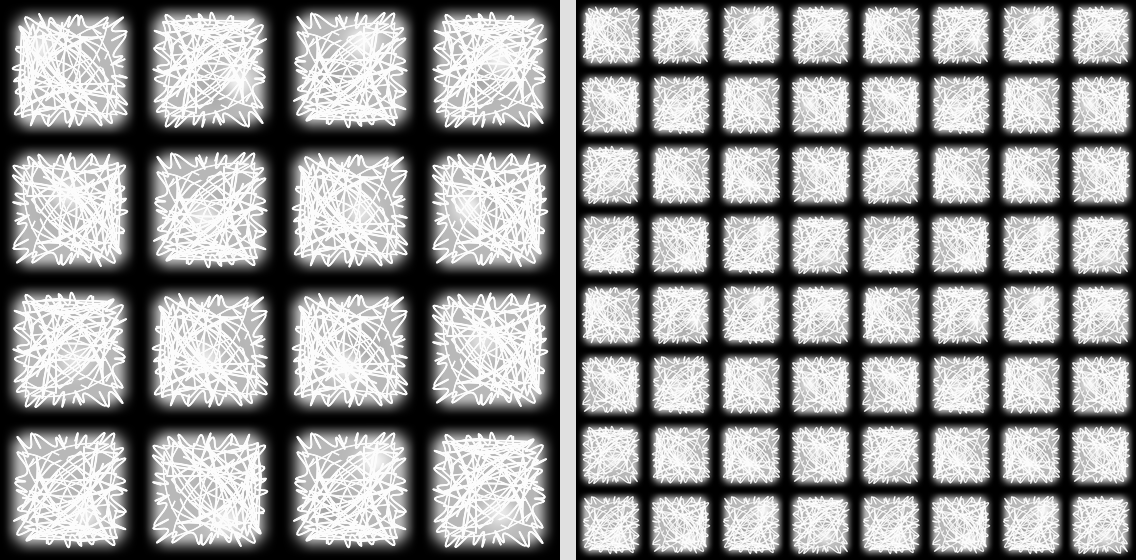
Left: one tile. Right: repeated 2 by 2.
A Shadertoy shader for this pattern:

```glsl
#define CELLS 4.0        // repeats across and down
#define CHORDS 66        // long strokes crossing the block
#define RIM 64           // control points of the looping rim
#define STEPS 6          // segments per curve
#define REACH 0.345      // half size of the chord area
#define LINE 0.0074      // half width of a stroke
#define BEND 0.32        // curvature of the chords
#define GLOW 0.72        // brightness of the halo
#define FALLOFF 11.3     // halo steepness
#define GAP vec3(0.24, 0.047, 0.031)  // clear disc: centre, radius

const float TAU = 6.28319;

// Quarter turns of each block, rows from the bottom up
const int TURNS[16] = int[16](1, 2, 1, 3,  3, 0, 0, 2,  2, 1, 0, 2,  0, 3, 1, 3);

vec2 hash2(float n) {
    return fract(sin(vec2(n * 12.71 + 1.3, n * 31.17 + 4.7)) * 4375.85);
}

float segmentDist(vec2 p, vec2 a, vec2 b) {
    vec2 pa = p - a, ba = b - a;
    float t = clamp(dot(pa, ba) / max(dot(ba, ba), 1e-7), 0.0, 1.0);
    return length(pa - ba * t);
}

// Distance to a quadratic curve, flattened into short segments
float curveDist(vec2 p, vec2 a, vec2 c, vec2 b) {
    float d = 1.0;
    vec2 last = a;
    for (int k = 1; k <= STEPS; k++) {
        float t = float(k) / float(STEPS);
        vec2 next = mix(mix(a, c, t), mix(c, b, t), t);
        d = min(d, segmentDist(p, last, next));
        last = next;
    }
    return d;
}

// Chord ends, denser towards the sides of the block
vec2 anchor(int i) {
    return REACH * sin(0.25 * TAU * (2.0 * hash2(float(i)) - 1.0));
}

// Rim points alternate inside and outside a rounded square
vec2 rimPoint(int i) {
    i = i % RIM;
    vec2 h = hash2(float(i) + 203.0) - 0.5;
    float a = TAU * (float(i) + 3.2 * h.x) / float(RIM);
    vec2 dir = vec2(cos(a), sin(a));
    vec2 q = pow(abs(dir), vec2(8.0));
    float radius = (i % 2 == 0 ? 0.27 : 0.435) + 0.05 * h.y;
    return dir * radius / pow(q.x + q.y, 0.125);
}

// Signed distance to the whole scribble
float scribble(vec2 p) {
    float d = 1.0;

    vec2 a = anchor(0);
    for (int i = 0; i < CHORDS; i++) {
        vec2 b = anchor(i + 1);
        vec2 h = hash2(float(i) + 91.0);
        vec2 side = vec2(a.y - b.y, b.x - a.x);
        vec2 c = 0.5 * (a + b) + side * BEND * (2.0 * h.x - 1.0);
        d = min(d, curveDist(p, a, c, b) - LINE * (0.75 + 0.4 * h.y));
        a = b;
    }

    vec2 before = rimPoint(RIM - 1), here = rimPoint(0);
    for (int i = 0; i < RIM; i++) {
        vec2 after = rimPoint(i + 1);
        float rim = curveDist(p, 0.5 * (before + here), here, 0.5 * (here + after));
        d = min(d, rim - LINE);
        before = here;
        here = after;
    }
    return d;
}

// Soft halo of a rounded square, fading out before the cell border
float halo(vec2 p, vec2 shift) {
    float d = length(max(abs(p - shift) - 0.265, 0.0)) - 0.065;
    float fade = 1.0 - smoothstep(0.43, 0.5, max(abs(p.x), abs(p.y)));
    float e = max(d, 0.0) * FALLOFF;
    return GLOW * exp(-e * e) * fade;
}

void mainImage(out vec4 fragColor, in vec2 fragCoord) {
    vec2 uv = fragCoord / iResolution.xy * CELLS;
    vec2 cell = mod(floor(uv), CELLS);
    vec2 p = fract(uv) - 0.5;
    float px = CELLS / min(iResolution.x, iResolution.y);
    int id = int(cell.x + cell.y * CELLS);
    vec2 vary = hash2(float(id) + 517.0) - 0.5;

    // Backlight with a bright patch in a different place per block
    float shade = halo(p, 0.025 * vary);
    vec2 patchOffset = p - 0.42 * vary.yx;
    shade += 0.24 * exp(-dot(patchOffset, patchOffset) * 75.0);
    shade -= 0.08 * exp(-dot(p + 0.3 * vary, p + 0.3 * vary) * 60.0);

    // Strokes in the turned frame of the block
    for (int k = 0; k < TURNS[id]; k++) p = vec2(p.y, -p.x);
    if (max(abs(p.x), abs(p.y)) < 0.47) {
        float ink = 1.0 - smoothstep(-0.5 * px, 0.5 * px, scribble(p));
        float gap = length(p - GAP.xy) - GAP.z;
        ink *= smoothstep(-0.5 * px, 0.5 * px, gap);
        shade = mix(shade, 0.99, ink);
    }
    fragColor = vec4(vec3(clamp(shade, 0.0, 1.0)), 1.0);
}
```
